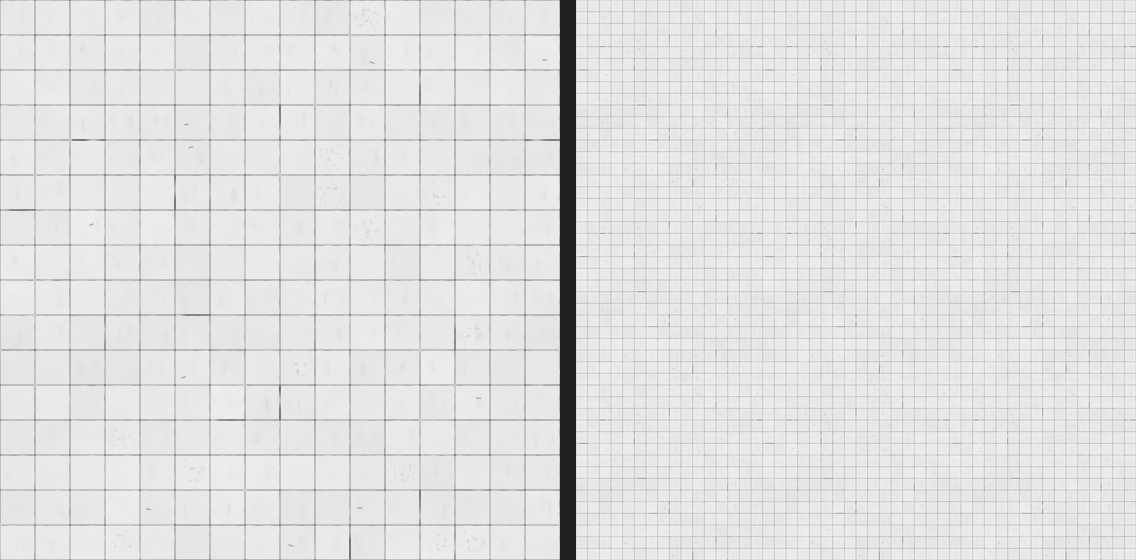
Left: one tile. Right: repeated 3 by 3.
A Shadertoy shader for this texture:

```glsl
const float TILES = 16.0;
const vec3 GLAZE = vec3(0.912);
const vec3 SMUDGE = vec3(0.80);
const vec3 GROUT = vec3(0.43);
const vec3 JOINT = vec3(0.50);
const vec3 CHIP = vec3(0.80);

vec2 hash2(vec2 p, float seed) {
    vec3 q = fract(vec3(p.xyx + seed * 17.3) * vec3(0.1031, 0.1030, 0.0973));
    q += dot(q, q.yzx + 33.33);
    return fract((q.xx + q.yz) * q.zy);
}

vec2 gradientAt(vec2 lattice, vec2 period, float seed) {
    float angle = 6.2832 * hash2(mod(lattice, period), seed).x;
    return vec2(cos(angle), sin(angle));
}

// Gradient noise that wraps after a whole number of lattice cells
float gradientNoise(vec2 p, vec2 period, float seed) {
    vec2 i = floor(p), f = fract(p);
    vec2 u = f * f * f * (f * (f * 6.0 - 15.0) + 10.0);
    vec2 e = vec2(1.0, 0.0);
    float a = dot(gradientAt(i, period, seed), f);
    float b = dot(gradientAt(i + e, period, seed), f - e);
    float c = dot(gradientAt(i + e.yx, period, seed), f - e.yx);
    float d = dot(gradientAt(i + e.xx, period, seed), f - e.xx);
    return mix(mix(a, b, u.x), mix(c, d, u.x), u.y);
}

// Noise over the tile grid, with a whole number of lattice cells per tile
float tileNoise(vec2 p, vec2 perTile, float seed) {
    return gradientNoise(p * perTile, TILES * perTile, seed);
}

// Share of a pixel covered by a line of the given half width
float lineCoverage(float offset, float halfWidth, float pixel) {
    float hi = clamp(offset + 0.5 * pixel, -halfWidth, halfWidth);
    float lo = clamp(offset - 0.5 * pixel, -halfWidth, halfWidth);
    return (hi - lo) / pixel;
}

// One seam segment: uneven width, a slight wobble, a few worn wide
float seam(float offset, float along, vec2 segment, float wear, float pixel, float seed) {
    vec2 r = hash2(mod(segment, TILES), seed);
    float worn = smoothstep(0.93, 1.0, r.y) * smoothstep(0.0, 0.35, abs(along - r.x));
    float halfWidth = mix(0.0075, 0.0115, r.x) + 0.005 * wear + 0.016 * worn;
    return lineCoverage(offset + 0.005 * wear, halfWidth, pixel);
}

// Faint upright streaks inside a tile
float streaks(vec2 f, vec2 cell, float grain) {
    float sum = 0.0;
    for (int k = 0; k < 3; k++) {
        vec2 place = hash2(cell, 3.0 + float(k));
        vec2 look = hash2(cell, 8.0 + float(k));
        vec2 d = f - mix(vec2(0.2, 0.4), vec2(0.8, 0.6), place);
        d.x += (look.x - 0.5) * 0.4 * d.y;
        d /= vec2(mix(0.04, 0.11, look.x), 0.2);
        sum += exp(-dot(d, d)) * pow(look.y, 4.0);
    }
    return sum * clamp(0.7 + grain, 0.0, 1.0);
}

// Short dark scratch on a rare tile
float scratch(vec2 f, vec2 cell, float pixel) {
    vec2 place = mix(vec2(0.2), vec2(0.8), hash2(cell, 14.0));
    vec2 look = hash2(cell, 15.0);
    vec2 d = f - place;
    d.y -= (look.x - 0.5) * 0.6 * d.x;
    d.x -= clamp(d.x, -0.05, 0.05);
    return step(0.95, look.y) * (1.0 - smoothstep(0.0, 0.01 + pixel, length(d)));
}

// Round dot where four tiles meet
float disc(vec2 offset, float radius, float pixel) {
    return 1.0 - smoothstep(radius - 0.5 * pixel, radius + 0.5 * pixel, length(offset));
}

void mainImage(out vec4 fragColor, in vec2 fragCoord) {
    vec2 p = fragCoord / iResolution.xy * TILES;
    float pixel = TILES / min(iResolution.x, iResolution.y);
    vec2 cell = floor(p), f = fract(p);
    vec2 corner = floor(p + 0.5), offset = p - corner;

    // Glaze: tone per tile, slight tilt and cloudy shading
    vec2 tone = hash2(cell, 1.0);
    float cloud = tileNoise(p, vec2(2.0), 2.0) + 0.5 * tileNoise(p, vec2(5.0), 3.0);
    float broad = gradientNoise(p * 0.25, vec2(TILES * 0.25), 4.0);
    float shade = 0.018 * (tone.x - 0.5) + 0.014 * (tone.y - 0.5) * (f.y - 0.5);
    vec3 color = GLAZE + shade + 0.009 * cloud + 0.014 * broad;

    // Smudges, scuffs and scratches
    float grain = tileNoise(p, vec2(12.0, 4.0), 5.0);
    color = mix(color, SMUDGE, 0.32 * streaks(f, cell, grain));
    float scuffed = step(0.96, hash2(cell, 6.0).x) * exp(-9.0 * dot(f - 0.5, f - 0.5));
    float flakes = smoothstep(0.15, 0.4, tileNoise(p, vec2(9.0), 7.0));
    color = mix(color, SMUDGE, 0.7 * scuffed * flakes);
    color = mix(color, JOINT, 0.6 * scratch(f, cell, pixel));

    // Hairline seams
    float wear = tileNoise(p, vec2(4.0), 9.0);
    float upright = seam(offset.x, f.y, vec2(corner.x, cell.y), wear, pixel, 10.0);
    float level = seam(offset.y, f.x, vec2(cell.x, corner.y), wear, pixel, 11.0);
    color = mix(color, GROUT, max(upright, level));

    // Joint dots, a few of them chipped and pale
    vec2 joint = hash2(mod(corner, TILES), 12.0);
    float chipped = step(0.95, joint.x);
    float radius = mix(0.026, 0.036, joint.y) + 0.025 * chipped;
    color = mix(color, mix(JOINT, CHIP, chipped), 0.85 * disc(offset, radius, pixel));

    fragColor = vec4(color, 1.0);
}
```
